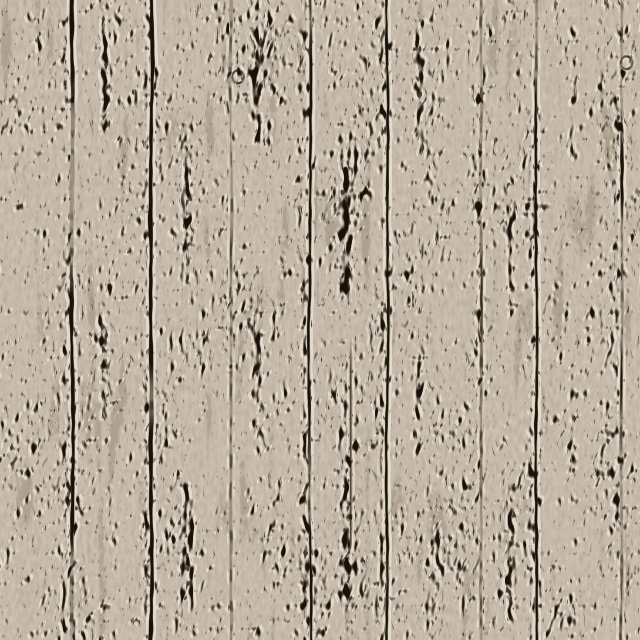
This texture is drawn by a WebGL 2 fragment shader. Its source:

```glsl
#version 300 es
precision highp float;
// Weathered, painted boards: eight uneven vertical seams, chains of chipped
// paint and fine upright flecks. All cuts share one depth field, which is
// sampled again to either side to give each cut a pale raised rim.
uniform vec2 u_resolution;
out vec4 fragColor;

// Seam positions across the canvas, and how unbroken each seam is.
const float seamX[8] = float[8](.113, .236, .361, .484, .605, .752, .838, .970);
const float seamStrength[8] = float[8](.65, 1., .18, 1., .9, .4, .9, .25);

vec2 gradient(vec2 cell) {
  vec3 h = fract(cell.xyx * vec3(.1031, .1030, .0973));
  h += dot(h, h.yzx + 33.33);
  return fract((h.xx + h.yz) * h.zy) * 2. - 1.;
}

// Gradient noise, roughly -1 to 1.
float noise(vec2 p) {
  vec2 c = floor(p), f = p - c;
  vec2 s = f * f * f * (f * (f * 6. - 15.) + 10.);
  float low = mix(dot(gradient(c), f),
                  dot(gradient(c + vec2(1, 0)), f - vec2(1, 0)), s.x);
  float high = mix(dot(gradient(c + vec2(0, 1)), f - vec2(0, 1)),
                   dot(gradient(c + 1.), f - 1.), s.x);
  return 1.6 * mix(low, high, s.y);
}

float bell(float x, float width) {
  return exp(-x * x / (width * width));
}

// Soft line: 1 within halfWidth of its centre, smoothed over about a pixel.
float stroke(float d, float halfWidth) {
  float soft = max(.0012, .7 / u_resolution.x);
  return 1. - smoothstep(halfWidth - soft, halfWidth + soft, abs(d));
}

// Depth of all cuts at p: 0 is sound paint, 1 is a dark gap.
float carve(vec2 p) {
  float cut = 0.;
  float wear = .3 * noise(p * vec2(13, 5)) + .2 * noise(p * vec2(45, 9) + 7.);

  // Denser wear on two of the boards.
  wear += .22 * bell(p.x - .54, .035) * bell(p.y - .5, .35);
  wear += .16 * bell(p.x - .71, .04) * bell(p.y - .18, .2);

  for (int i = 0; i < 8; i++) {
    float id = float(i), strength = seamStrength[i];
    float bend = .003 * noise(vec2(id * 5.3 + .5, p.y * 5.))
               + .001 * noise(vec2(id * 9.1 + .3, p.y * 40.));
    float dx = p.x - seamX[i] - bend;

    // Seam: dark where whole, a faint dotted crack where it breaks up.
    float whole = smoothstep(-.1, .15, strength - .45
                + .8 * noise(vec2(id * 3.7 + .4, p.y * 4.)));
    float dots = smoothstep(-.1, .4, noise(vec2(id * 2.3 + .6, p.y * 45.)));
    float halfWidth = .0019 + .0009 * step(id, 1.5)
                    + .0011 * noise(vec2(id * 6.1 + .5, p.y * 22.));
    cut = max(cut, stroke(dx, halfWidth) * mix(.25 + .4 * dots, 1., whole));
    wear += .3 * strength * bell(dx + .006, .009);

    // Chain of chips down the board, stepping lower from board to board.
    float along = fract((p.y + id * .25 - .78) / .48);
    float span = smoothstep(0., .08, along) * (1. - smoothstep(.3, .6, along));
    wear += .55 * span * bell(dx - .05 - .008 * sin(id * 2.4), .007);
  }

  // Upright flecks, in a coarse and a fine size.
  float coarse = noise(p * vec2(125, 48)) + wear;
  float fine = noise(p * vec2(190, 85) + 31.) + .6 * wear;
  cut = max(cut, smoothstep(.36, .88, coarse));
  cut = max(cut, .75 * smoothstep(.36, .9, fine));

  // Hairline crack that curls at its foot.
  float curl = .018 * pow(1. - smoothstep(.11, .16, p.y), 2.);
  float reach = smoothstep(.11, .12, p.y) * (1. - smoothstep(.42, .48, p.y));
  cut = max(cut, .7 * reach * stroke(p.x - .548 + curl, .0014));

  // Two small knots.
  for (int k = 0; k < 2; k++) {
    vec2 q = p - vec2(.372, .88) - float(k) * vec2(.607, .022);
    float ring = stroke(length(q * vec2(1, .9)) - .009, .0016);
    cut = max(cut, ring * (.6 + .4 * noise(p * 130.)));
  }
  return cut;
}

void main() {
  vec2 p = gl_FragCoord.xy / u_resolution;
  vec3 paint = vec3(.78, .73, .67);
  vec3 rim = vec3(.90, .87, .81);
  vec3 bareWood = vec3(.60, .55, .48);
  vec3 gap = vec3(.10, .07, .03);

  // Grain and soft grey streaks in the paint.
  float grain = noise(p * vec2(170, 75) + 11.);
  float streak = noise(p * vec2(60, 7) + 3.) + .5 * noise(p * vec2(9, 4));
  vec3 color = paint + .05 * grain + .02 * streak;
  color = mix(color, bareWood, .6 * smoothstep(.25, .8, streak + .5 * grain));

  // Pale rims beside the cuts, then the cuts themselves.
  vec2 side = vec2(.0048, .0035);
  float depth = carve(p);
  float edge = max(carve(p + side), .85 * carve(p - side));
  color = mix(color, rim, .9 * smoothstep(.1, .7, edge) * (1. - depth));
  color = mix(color, gap, depth);
  fragColor = vec4(color, 1);
}
```
